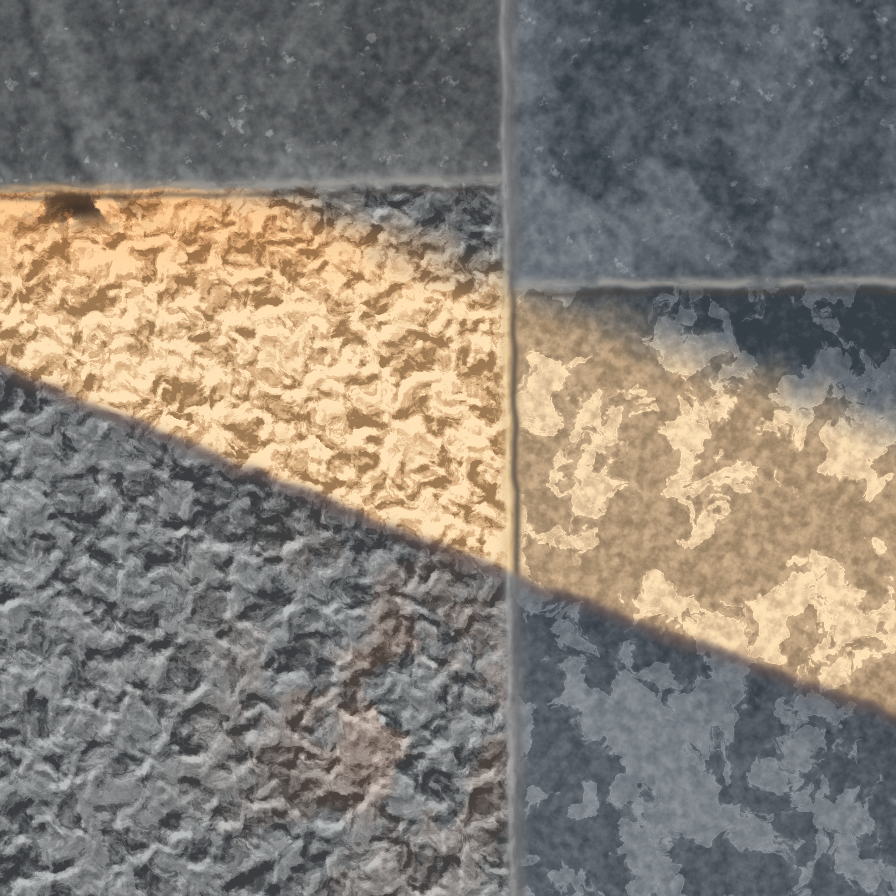
A WebGL 2 fragment shader for this texture:

```glsl
#version 300 es
precision highp float;

#define ROUGH_SCALE 46.0
#define PATCH_SCALE 25.0
#define SLAB_SCALE 15.0
#define RELIEF 1.25
#define WARP 0.8
#define EDGE_SOFTNESS 0.007
#define PENUMBRA 0.045

uniform vec2 u_resolution;
out vec4 fragColor;

float hash(vec2 p) {
  vec3 q = fract(p.xyx * vec3(0.1031, 0.103, 0.0973));
  q += dot(q, q.yzx + 33.33);
  return fract((q.x + q.y) * q.z);
}

float noise(vec2 p) {
  vec2 cell = floor(p), f = fract(p);
  f = f * f * f * (f * (f * 6.0 - 15.0) + 10.0);
  return mix(mix(hash(cell), hash(cell + vec2(1, 0)), f.x),
             mix(hash(cell + vec2(0, 1)), hash(cell + vec2(1, 1)), f.x), f.y);
}

float fbm(vec2 p) {
  float sum = 0.0, amp = 0.5;
  for (int i = 0; i < 5; i++) {
    p = mat2(0.8, 0.6, -0.6, 0.8) * p * 2.03 + 17.3;
    sum += amp * noise(p * 0.5);
    amp *= 0.54;
  }
  return sum / 1.037;
}

// Noise pushed around by noise, for curled mineral shapes
float curled(vec2 p) {
  vec2 push = vec2(fbm(p * 0.8 + 5.2), fbm(p * 0.8 + 41.7)) - 0.5;
  return fbm(p + 2.0 * WARP * push);
}

float band(float d, float width) { return exp(-d * d / (width * width)); }

// Chiselled surface: pits and crests lit from the upper left
float roughStone(vec2 p) {
  vec2 q = mat2(0.9, 0.3, -0.35, 1.0) * p * ROUGH_SCALE;
  float h = curled(q);
  float slope = h - curled(q + vec2(-0.25, 0.3));
  float crest = band(h - 0.53, 0.03);
  float pit = smoothstep(0.42, 0.30, h);
  return 0.44 + 0.75 * (h - 0.5) + RELIEF * slope + 0.13 * crest - 0.12 * pit;
}

// Worn surface: pale islands with bright rims
float patchyStone(vec2 p) {
  float h = curled(p * PATCH_SCALE + 8.0) + 0.22 * (noise(p * 7.0 + 2.0) - 0.5);
  float island = smoothstep(0.44, 0.60, h);
  float rim = band(h - 0.53, 0.022);
  float grain = fbm(p * 110.0) - 0.5;
  return 0.24 + 0.30 * island + 0.19 * rim + 0.42 * grain;
}

// Smooth slab with faint clouds and small pale specks
float slabStone(vec2 p, float contrast) {
  float clouds = curled(p * SLAB_SCALE + 3.0) - 0.5;
  float speck = smoothstep(0.70, 0.86, fbm(p * 75.0 + 9.0));
  return 0.22 + contrast * clouds + 0.42 * (fbm(p * 90.0) - 0.5) + 0.3 * speck;
}

void main() {
  vec2 p = gl_FragCoord.xy / u_resolution;
  float wobble = noise(p * 38.0) - 0.5;

  // Joints between the four slabs
  float jointX = 0.576 - 0.010 * p.y + 0.004 * wobble;
  float dx = p.x - jointX;
  float right = smoothstep(-0.002, 0.002, dx);
  float jointY = mix(0.786 + 0.02 * p.x, 0.681 + 0.025 * (p.x - 0.8) * (p.x - 0.6), right);
  float dy = p.y - jointY - 0.004 * wobble;
  float upper = smoothstep(-0.003, 0.003, dy);

  // Slanting beam, crisp below and soft above
  float lowEdge = 0.594 - 0.435 * p.x + 0.044 * p.x * p.x + 0.007 * wobble;
  float below = p.y - lowEdge;
  float above = p.y - (0.90 - 0.385 * p.x) - 0.02 * wobble;
  float sun = smoothstep(-EDGE_SOFTNESS, EDGE_SOFTNESS, below)
            * (1.0 - smoothstep(-PENUMBRA, PENUMBRA, above)) * (1.0 - upper);

  // Surface brightness of each slab
  float lower = mix(roughStone(p), patchyStone(p), right);
  float slab = slabStone(p, mix(0.35, 0.62, right));
  float tone = mix(lower, slab, upper);
  tone += upper * (1.0 - right) * 0.15 * band(dy, 0.05);
  tone += upper * right * 0.26 * band(dx, 0.09) * band(dy, 0.13);
  tone -= (1.0 - upper) * 0.10 * band(min(below, 0.0) + 0.03, 0.045) * (1.0 - sun);
  tone -= (1.0 - upper) * 0.18 * smoothstep(0.0, 0.07, above);

  // Pale vein and dark crack across the upper left slab
  float vein = p.x - 0.05 - 0.42 * (1.0 - p.y) - 0.05 * (fbm(p * 18.0) - 0.5);
  float veinMask = upper * (1.0 - right);
  tone += veinMask * (0.16 * band(vein, 0.022) - 0.14 * band(vein + 0.033, 0.010));
  tone = clamp(tone, 0.0, 1.0);

  // Cool shade and warm light
  vec3 shadeDark = mix(vec3(0.23, 0.24, 0.25), vec3(0.22, 0.25, 0.28), right);
  vec3 shadeLight = mix(vec3(0.73, 0.74, 0.74), vec3(0.71, 0.73, 0.75), right);
  vec3 shade = mix(shadeDark, shadeLight, tone);
  float rust = (1.0 - right) * band(length((p - vec2(0.44, 0.20)) * vec2(1.0, 0.9)), 0.17);
  shade += rust * smoothstep(0.40, 0.65, fbm(p * 14.0)) * vec3(0.10, 0.03, -0.01);
  vec3 sunDark = mix(vec3(0.62, 0.48, 0.33), vec3(0.58, 0.49, 0.38), right);
  vec3 sunMid = mix(vec3(0.87, 0.71, 0.53), vec3(0.82, 0.70, 0.56), right);
  vec3 lit = mix(sunDark, sunMid, smoothstep(0.05, 0.42, tone));
  lit = mix(lit, vec3(1.0, 0.89, 0.72), smoothstep(0.38, 0.66, tone));
  lit = mix(lit, lit * vec3(1.0, 0.88, 0.76), (1.0 - right) * smoothstep(-0.17, 0.0, dy) * 0.8);
  vec3 color = mix(shade, lit, sun);
  color = mix(color, vec3(0.45, 0.35, 0.32), 0.5 * band(below + 0.004, 0.009) * (1.0 - upper));

  // Horizontal joints: pale lip over a dark groove
  float warmLip = (1.0 - right) * smoothstep(0.30, 0.0, p.x);
  float wear = 0.5 + 0.5 * smoothstep(0.3, 0.6, fbm(p * vec2(30.0, 80.0)));
  vec3 lip = mix(vec3(0.62, 0.61, 0.59), vec3(0.82, 0.67, 0.50), warmLip);
  color = mix(color, lip, 0.85 * wear * band(dy - 0.003, 0.006));
  color = mix(color, vec3(0.30, 0.27, 0.25), 0.55 * wear * band(dy + 0.008, 0.004));
  float chip = band(length((p - vec2(0.09, 0.768)) * vec2(0.5, 1.4)), 0.025);
  color = mix(color, vec3(0.27, 0.21, 0.17), chip * smoothstep(0.42, 0.58, fbm(p * 45.0)));

  // Vertical joint: mortar, bright ridge and shadowed side
  float grain = 0.2 * (fbm(p * vec2(120.0, 50.0)) - 0.5);
  vec3 mortar = mix(vec3(0.50, 0.51, 0.52), vec3(0.80, 0.69, 0.53), sun) + grain;
  color = mix(color, mortar, 0.75 * band(dx, 0.010));
  color = mix(color, mix(vec3(0.62), vec3(1.0, 0.88, 0.68), sun) + grain, 0.6 * band(dx + 0.005, 0.003));
  color = mix(color, vec3(0.34, 0.30, 0.27), mix(0.25, 0.75, sun) * band(dx - 0.004, 0.004));

  fragColor = vec4(clamp(color, 0.0, 1.0), 1.0);
}
```
